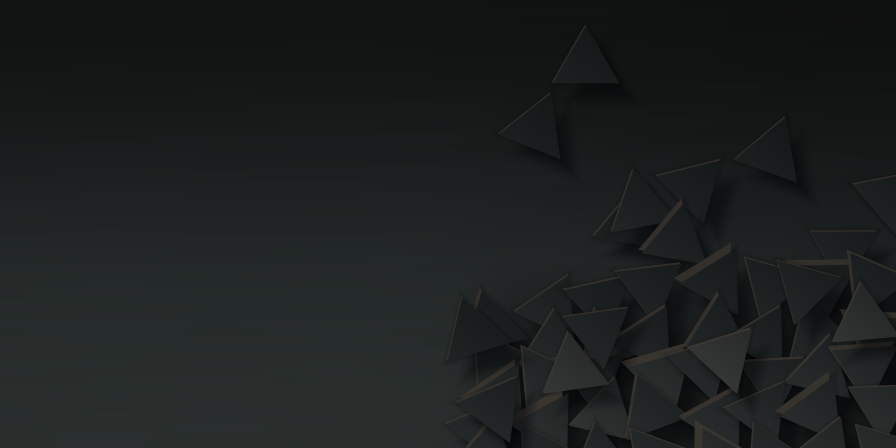
Reproduce this background procedurally as a Shadertoy shader.

```glsl
// Dark slate backdrop with a pile of triangular slabs spilling from the lower right.

float hash(vec2 p) {
    vec3 q = fract(p.xyx * vec3(0.1031, 0.1030, 0.0973));
    q += dot(q, q.yzx + 33.33);
    return fract((q.x + q.y) * q.z);
}

float valueNoise(vec2 p) {
    vec2 cell = floor(p), f = fract(p);
    f = f * f * (3.0 - 2.0 * f);
    return mix(mix(hash(cell), hash(cell + vec2(1, 0)), f.x),
               mix(hash(cell + vec2(0, 1)), hash(cell + 1.0), f.x), f.y);
}

// Equilateral triangle with one corner pointing along the angle
float triangle(vec2 p, float angle) {
    vec2 corner = vec2(cos(angle), sin(angle));
    vec2 side = 0.866 * vec2(-corner.y, corner.x);
    float slanted = max(dot(p, 0.5 * corner + side), dot(p, 0.5 * corner - side));
    return max(dot(p, -corner), slanted) - 0.043;
}

float coverage(float d) {
    float pixel = 1.0 / iResolution.y;
    return 1.0 - smoothstep(-0.7 * pixel, 0.7 * pixel, d);
}

// One slab: soft shadow, lit side wall, then the shaded face
void slab(inout vec3 color, vec2 p, vec2 centre, float degrees, float thickness, float tone) {
    vec2 q = p - centre;
    if (dot(q, q) > 0.05) return;
    float angle = radians(degrees);

    float dropShadow = 1.0 - smoothstep(-0.025, 0.018, triangle(q - vec2(0.036, -0.040), angle));
    float contactShadow = 1.0 - smoothstep(-0.01, 0.014, triangle(q, angle));
    color *= 1.0 - vec3(0.44, 0.42, 0.38) * dropShadow;
    color *= 1.0 - 0.35 * contactShadow;

    float wall = triangle(q - thickness * vec2(-0.7, 0.7), angle);
    vec3 wallColor = vec3(0.215, 0.200, 0.178) * (0.9 + 2.0 * tone);
    color = mix(color, wallColor, coverage(wall));

    vec3 face = vec3(0.094, 0.108, 0.112) + tone * vec3(1.0, 0.97, 0.88);
    face *= 1.0 + 2.0 * dot(q, vec2(-0.6, -0.8));
    color = mix(color, face, coverage(triangle(q, angle)));
}

void mainImage(out vec4 fragColor, in vec2 fragCoord) {
    vec2 p = fragCoord / iResolution.xy * vec2(2.0, 1.0);

    // Backdrop: brighter toward the floor, dimmer on the right, faintly brushed
    vec3 color = mix(vec3(0.162, 0.180, 0.178), vec3(0.136, 0.154, 0.154), smoothstep(0.0, 0.6, p.y));
    color = mix(color, vec3(0.068, 0.073, 0.072), smoothstep(0.32, 1.0, p.y));
    color *= 1.0 - 0.16 * smoothstep(0.8, 2.0, p.x);
    color += 0.006 * (valueNoise(p * vec2(4.0, 90.0)) - 0.5);

    // Shade gathered beneath the pile
    float pileShade = smoothstep(0.98, 1.2, p.x) * (1.0 - smoothstep(0.2, 0.45, p.y));
    color *= 1.0 - 0.35 * pileShade;

    // Loose slabs above the pile
    slab(color, p, vec2(1.308, 0.857), 90.0, 0.003, 0.0);
    slab(color, p, vec2(1.198, 0.712), 188.0, 0.003, 0.0);
    slab(color, p, vec2(1.724, 0.658), 190.0, 0.003, 0.0);
    slab(color, p, vec2(1.985, 0.560), 161.0, 0.004, 0.01);
    slab(color, p, vec2(1.549, 0.583), -76.0, 0.004, 0.005);
    slab(color, p, vec2(1.405, 0.500), 200.0, 0.005, 0.0);
    slab(color, p, vec2(1.430, 0.537), 101.0, 0.004, 0.015);
    slab(color, p, vec2(1.513, 0.464), 80.0, 0.011, 0.015);
    slab(color, p, vec2(1.883, 0.440), -90.0, 0.004, 0.015);

    // The pile: jittered rows under a rising crest, back to front
    for (int row = 0; row < 5; row++) {
        for (int column = 0; column < 8; column++) {
            vec2 id = vec2(column, row);
            vec2 jitter = vec2(hash(id + 3.7), hash(id + 19.3)) - 0.5;
            float x = 1.10 + 0.122 * id.x + 0.05 * jitter.x;
            float crest = 0.25 + 0.10 * smoothstep(1.05, 1.45, x);
            float y = crest * (1.0 - 0.26 * id.y) + 0.04 * jitter.y;
            float thickness = 0.004 + 0.022 * pow(hash(id + 41.1), 3.0);
            float tone = 0.012 + 0.009 * id.y + 0.03 * pow(hash(id + 67.9), 3.0);
            slab(color, p, vec2(x, y), 360.0 * hash(id + 83.2), thickness, tone);
        }
    }

    // Front slabs resting on the pile, some catching the light
    slab(color, p, vec2(1.057, 0.255), -13.0, 0.004, 0.010);
    slab(color, p, vec2(1.797, 0.357), 135.0, 0.004, 0.020);
    slab(color, p, vec2(1.930, 0.285), 95.0, 0.004, 0.070);
    slab(color, p, vec2(1.336, 0.260), 158.0, 0.004, 0.025);
    slab(color, p, vec2(1.281, 0.174), 98.0, 0.004, 0.080);
    slab(color, p, vec2(1.620, 0.203), 167.0, 0.005, 0.090);
    slab(color, p, vec2(1.105, 0.090), 173.0, 0.005, 0.030);

    fragColor = vec4(color, 1.0);
}
```
